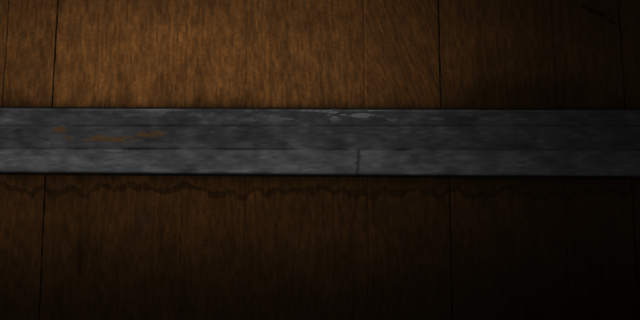
A WebGL 1 fragment shader for this texture:

```glsl
precision highp float;
// Dim oak floorboards crossed by a worn, scratched metal threshold strip.
uniform vec2 u_resolution;

const vec3 WOOD_LIT = vec3(1.0, 0.64, 0.31);
const vec3 WOOD_DIM = vec3(1.0, 0.59, 0.22);
const vec3 METAL = vec3(1.0, 1.0, 1.01);
const vec3 RUST = vec3(0.30, 0.19, 0.08);
const vec2 STRIP_LEFT = vec2(0.458, 0.664);   // bottom, top at x = 0
const vec2 STRIP_RIGHT = vec2(0.445, 0.657);  // bottom, top at x = 1
const float FOLD = 0.536;                     // crease along the strip
const vec4 UPPER_A = vec4(0.003, 0.081, 0.289, 0.383);
const vec4 UPPER_B = vec4(0.569, 0.689, 0.870, 0.977);
const vec4 LOWER_A = vec4(-0.1, 0.071, 0.284, 0.383);
const vec4 LOWER_B = vec4(0.574, 0.702, 0.881, 0.987);
const vec4 DEPTH_A = vec4(0.40, 0.70, 0.12, 0.15);
const vec4 DEPTH_B = vec4(0.35, 0.65, 0.25, 0.60);

float hash(vec2 p) {
  return fract(sin(dot(p, vec2(127.1, 311.7))) * 43758.5453);
}

float noise(vec2 p) {
  vec2 i = floor(p), f = fract(p);
  f = f * f * (3.0 - 2.0 * f);
  return mix(mix(hash(i), hash(i + vec2(1, 0)), f.x),
             mix(hash(i + vec2(0, 1)), hash(i + vec2(1, 1)), f.x), f.y);
}

float fbm(vec2 p) {
  float sum = 0.0, amp = 0.53;
  for (int i = 0; i < 4; i++) {
    sum += amp * noise(p);
    p = p * 2.03 + 7.3;
    amp *= 0.5;
  }
  return sum;
}

float stroke(float d, float width) {
  return 1.0 - smoothstep(width, width + 1.5 / u_resolution.y, abs(d));
}

float blot(vec2 uv, vec2 center, vec2 size) {
  vec2 q = (uv - center) / size;
  return exp(-dot(q, q));
}

float seams(float x, vec4 at, vec4 depth) {
  return dot(1.0 - smoothstep(0.0003, 0.0005 + 1.2 / u_resolution.x, abs(x - at)), depth);
}

float segment(vec2 p, vec2 a, vec2 b) {
  vec2 d = b - a;
  return length(p - a - d * clamp(dot(p - a, d) / dot(d, d), 0.0, 1.0));
}

vec3 wood(vec2 uv, vec2 strip) {
  bool upper = uv.y > FOLD;
  float gap = upper ? uv.y - strip.y : strip.x - uv.y;
  float x = uv.x - (upper ? 0.07 : -0.05) * gap * (0.5 - uv.x);
  vec4 a = upper ? UPPER_A : LOWER_A;
  vec4 b = upper ? UPPER_B : LOWER_B;
  float plank = dot(step(a, vec4(x)) + step(b, vec4(x)), vec4(1.0));
  // Light pool, strongest in the upper left
  float side = 1.0 - smoothstep(0.32, 0.98, x);
  float light = 0.066 + 0.295 * side * mix(0.74, 1.0, smoothstep(0.0, 0.17, x));
  light *= mix(1.0, 0.86, smoothstep(0.86, 1.0, uv.y));
  if (!upper) light = (0.043 + 0.132 * side) * mix(0.38, 1.0, smoothstep(0.0, 0.40, uv.y));
  // Short pores over broad grain, skewed on one upper board
  float skew = upper && plank > 4.5 && plank < 5.5 ? 0.35 : 0.03;
  vec2 g = vec2(2.0 * x + skew * uv.y, uv.y) + plank * 3.7;
  g.x += 0.02 * noise(g * vec2(9.0, 5.0));
  float pores = noise(g * vec2(150.0, 32.0));
  float tone = 0.70 + 0.30 * pores + 0.14 * noise(g * vec2(60.0, 7.0));
  tone *= 0.88 + 0.24 * fbm(uv * vec2(30.0, 18.0));
  tone *= 0.95 + 0.18 * noise(uv * vec2(256.0, 128.0));
  // Soot by the strip, ragged drips below it, scattered stains
  float ragged = fbm(vec2(uv.x * 45.0, uv.y * 6.0));
  tone *= 1.0 - 0.55 * exp(-gap / (0.008 + 0.06 * ragged * ragged));
  float drip = stroke(gap - 0.01 - 0.08 * ragged, 0.007);
  if (!upper) tone *= 1.0 - 0.28 * drip;
  float stain = upper ? blot(uv, vec2(0.82, 0.71), vec2(0.10, 0.06))
                      : blot(uv, vec2(0.127, 0.20), vec2(0.008, 0.07));
  float scratch = segment(uv, vec2(0.912, 0.98), vec2(0.957, 0.93)) + 0.012 * noise(uv * 90.0);
  tone *= (1.0 - 0.35 * stain) * (1.0 - 0.5 * stroke(scratch, 0.008));
  float worn = 0.55 + 0.6 * noise(vec2(plank, uv.y * 28.0));
  tone *= 1.0 - min(worn * (seams(x, a, DEPTH_A) + seams(x, b, DEPTH_B)), 0.85);
  tone += 0.2 * worn * stroke(x - b.x - 0.002, 0.0003);
  vec3 color = light * tone * mix(WOOD_DIM, WOOD_LIT, smoothstep(0.08, 0.32, light));
  float dust = blot(uv, vec2(0.224, 0.31), vec2(0.013, 0.035)) + 0.6 * blot(uv, vec2(0.467, 0.19), vec2(0.007, 0.035));
  return mix(color, vec3(0.13, 0.11, 0.10), 0.6 * dust * fbm(uv * 50.0));
}

vec3 metal(vec2 uv, vec2 strip) {
  float light = 0.078 + 0.145 * (1.0 - smoothstep(0.45, 0.98, uv.x));
  float fold = FOLD - 0.005 * uv.x;
  float below = 1.0 - smoothstep(fold - 0.005, fold + 0.005, uv.y);
  float tone = mix(0.80, 1.04, below) * (0.64 + 0.66 * fbm(uv * vec2(34.0, 24.0)));
  tone *= 0.90 + 0.20 * noise(uv * vec2(70.0, 128.0));
  // Broken creases, pale scuffs and a faint crack
  float broken = noise(vec2(uv.x * 40.0, uv.y * 9.0));
  tone *= 1.0 - 0.40 * broken * (stroke(uv.y - fold, 0.0005) + stroke(uv.y - 0.608, 0.0005));
  float scuff = smoothstep(0.52, 0.72, fbm(uv * vec2(44.0, 75.0)));
  tone += scuff * (0.5 * blot(uv, vec2(0.56, 0.645), vec2(0.17, 0.022)) + 0.14);
  tone += 0.35 * blot(uv, vec2(0.01, 0.625), vec2(0.014, 0.018));
  float crack = uv.x - 0.559 - 0.006 * (fbm(vec2(uv.y * 50.0, 2.0)) - 0.5);
  tone *= 1.0 - 0.35 * stroke(crack, 0.0002) * below;
  tone *= 0.5 + 0.5 * smoothstep(0.0, 0.014, uv.y - strip.x);
  tone += 0.25 * broken * stroke(uv.y - strip.y + 0.005, 0.001);
  // Broken rust smear
  float d = min(segment(uv, vec2(0.092, 0.596), vec2(0.112, 0.572)), segment(uv, vec2(0.112, 0.572), vec2(0.205, 0.564)));
  d = min(d, segment(uv, vec2(0.222, 0.580), vec2(0.247, 0.581)));
  float rust = (1.0 - smoothstep(0.003, 0.015, d)) * smoothstep(0.25, 0.5, fbm(uv * vec2(65.0, 80.0)));
  return mix(light * tone * METAL, RUST, 0.6 * rust);
}

void main() {
  vec2 uv = gl_FragCoord.xy / u_resolution;
  vec2 strip = mix(STRIP_LEFT, STRIP_RIGHT, uv.x);
  vec2 inside = smoothstep(-1.0, 1.0, vec2(uv.y - strip.x, strip.y - uv.y) * u_resolution.y);
  vec3 color = mix(wood(uv, strip), metal(uv, strip), inside.x * inside.y);
  float rim = max(stroke(uv.y - strip.x, 0.002), 0.6 * stroke(uv.y - strip.y, 0.0005));
  gl_FragColor = vec4(color * (1.0 - 0.6 * rim), 1.0);
}
```
